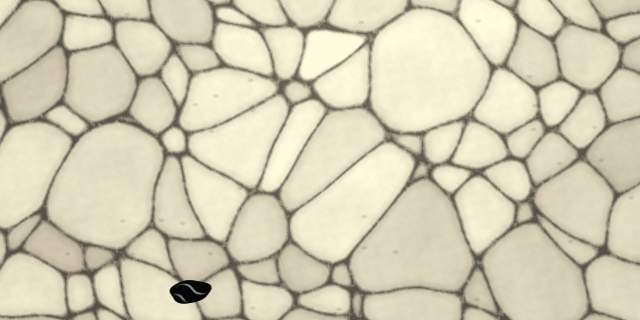
A WebGL 1 fragment shader for this texture:

```glsl
precision highp float;
// Pale rounded stones of mixed sizes packed in thin dark mortar, with one glossy black pebble.
// Stones are cells of a weighted Voronoi diagram: heavy seeds swallow their neighbours,
// and a soft minimum of the distances to all cell walls rounds the corners.
uniform vec2 u_resolution;

vec2 hash2(vec2 c) {
  vec3 v = fract(vec3(c.xyx) * vec3(0.1031, 0.1030, 0.0973));
  v += dot(v, v.yzx + 33.33);
  return fract((v.xx + v.yz) * v.zy);
}

// Seed position in xy, size weight in z
vec3 seed(vec2 cell) {
  float size = hash2(cell + 71.0).x;
  return vec3(cell + 0.1 + 0.8 * hash2(cell + 13.0), 1.7 * pow(size, 4.0));
}

// Layered sines, roughly -1 to 1
float mottle(vec2 p) {
  float sum = 0.0, amp = 0.5;
  for (int i = 0; i < 5; i++) {
    p = mat2(0.8, 0.6, -0.6, 0.8) * p * 1.7 + 3.1;
    sum += amp * sin(p.x + 1.5 * sin(p.y));
    amp *= 0.65;
  }
  return sum;
}

// Returns the distance to the rounded wall (x), the stone's seed (yz) and its random tone (w)
vec4 stones(vec2 g) {
  vec2 base = floor(g), home = base;
  vec3 own = vec3(0.0);
  float best = 1e5;
  for (int y = -3; y <= 3; y++) {
    for (int x = -3; x <= 3; x++) {
      vec2 cell = base + vec2(x, y);
      vec3 s = seed(cell);
      float power = dot(g - s.xy, g - s.xy) - s.z;
      if (power < best) { best = power; own = s; home = cell; }
    }
  }
  float sum = 0.0;
  for (int y = -3; y <= 3; y++) {
    for (int x = -3; x <= 3; x++) {
      vec3 s = seed(base + vec2(x, y));
      float gap = length(s.xy - own.xy);
      if (gap > 0.01) {
        float power = dot(g - s.xy, g - s.xy) - s.z;
        sum += exp(-17.0 * (power - best) / (2.0 * gap));
      }
    }
  }
  return vec4(-log(sum + 1e-9) / 17.0, own.xy, hash2(home + 37.0).y);
}

// Black pebble: coverage in x, shine in y
vec2 pebble(vec2 p) {
  vec2 q = mat2(0.99, -0.12, 0.12, 0.99) * (p - vec2(0.594, 0.089)) / vec2(0.068, 0.038);
  float angle = atan(q.y, q.x);
  float edge = length(q) - 0.94 - 0.05 * sin(3.0 * angle + 1.0) - 0.03 * sin(5.0 * angle);
  float streak = sin(q.x * 4.0 + q.y * 6.0 + 1.5 * sin(q.x * 3.0 - q.y * 2.0));
  float shine = smoothstep(0.72, 1.0, streak) * smoothstep(0.0, -0.45, edge);
  return vec2(smoothstep(0.05, -0.05, edge), shine);
}

void main() {
  vec2 p = gl_FragCoord.xy / u_resolution.y;

  // Bend the plane so that the walls curve
  vec2 g = p * 6.4 + 20.0;
  g += 0.32 * sin(g.yx * 0.9 + vec2(1.0, 4.0));
  g += 0.025 * sin(g.yx * 5.0 + vec2(2.0, 0.5));
  vec4 stone = stones(g);
  float fine = mottle(p * 65.0);

  // Stone tone, lifted by a pool of light near the top
  vec2 toLight = (mix(p, (stone.yz - 20.0) / 6.4, 0.75) - vec2(1.08, 0.86)) * vec2(0.85, 1.0);
  float glow = exp(-3.0 * dot(toLight, toLight));
  float tone = 0.13 + 0.54 * stone.w + 0.6 * glow;
  tone += 0.12 * mottle(p * 7.0 + stone.w * 40.0) + 0.05 * fine;
  tone -= 0.3 * (1.0 - smoothstep(0.04, 0.22, stone.x));
  vec3 face = mix(vec3(0.79, 0.75, 0.66), vec3(0.995, 0.975, 0.86), clamp(tone, -0.4, 1.05));

  // Sparse faint pits
  vec2 pitCell = floor(p * 11.0);
  vec2 pitSeed = hash2(pitCell + 5.0);
  vec2 toPit = fract(p * 11.0) - 0.2 - 0.6 * pitSeed;
  float pit = smoothstep(0.11, 0.04, length(toPit * vec2(0.8, 1.2)));
  face *= 1.0 - 0.1 * pit * step(0.85, hash2(pitCell + 91.0).x);

  // Mortar with pale gritty flecks
  float grit = smoothstep(0.1, 0.9, mottle(p * 48.0 + 9.0));
  vec3 mortar = mix(vec3(0.33, 0.31, 0.27), vec3(0.62, 0.59, 0.51), 0.6 * grit + 0.3 * glow);
  float cover = smoothstep(-0.025, 0.07, stone.x + 0.008 * fine);
  vec3 color = mix(mortar, face, cover);

  vec2 black = pebble(p);
  color = mix(color, vec3(0.025) + 0.5 * black.y, black.x);
  gl_FragColor = vec4(color, 1.0);
}
```
